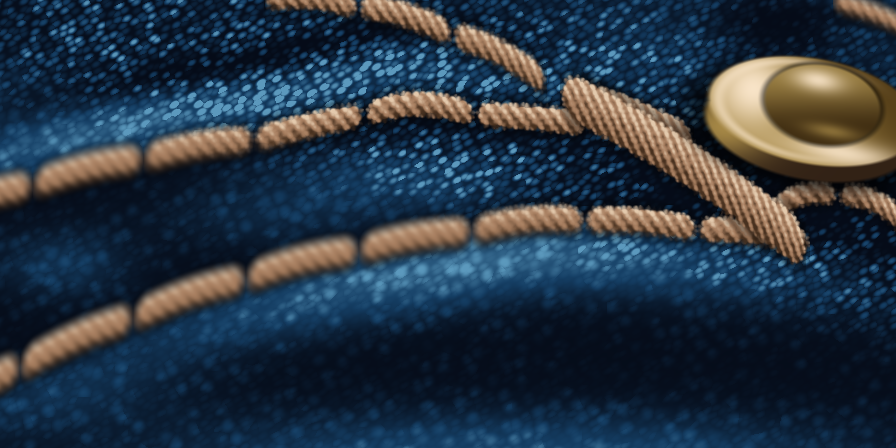
A Shadertoy shader for this texture:

```glsl
// Folded denim with rows of tan stitches, a bar tack and a domed brass button.
// Cloth is broad folds of light times cellular twill; threads are capsules bent
// along parabolas. A slanted focal line controls how soft everything appears.

#define NAVY   vec3(0.020, 0.045, 0.095)
#define INDIGO vec3(0.080, 0.245, 0.395)
#define SKY    vec3(0.36, 0.60, 0.74)
#define BROWN  vec3(0.28, 0.19, 0.12)
#define TAN    vec3(0.66, 0.50, 0.38)
#define CREAM  vec3(0.97, 0.89, 0.78)
#define WEAVE_SCALE 56.0
#define BOKEH_SCALE 25.0
#define TWIST 210.0
#define BUTTON_POS vec2(1.815, 0.752)
#define BUTTON_SIZE vec2(0.238, 0.118)

vec2 hash2(vec2 p) {
    vec3 a = fract(p.xyx * vec3(0.1031, 0.1030, 0.0973));
    a += dot(a, a.yzx + 33.33);
    return fract((a.xx + a.yz) * a.zy);
}

// Nearest cell: x is the distance, y is a random value for that cell
vec2 cells(vec2 p) {
    vec2 base = floor(p), best = vec2(9.0, 0.0);
    for (int j = -1; j <= 1; j++)
    for (int i = -1; i <= 1; i++) {
        vec2 id = base + vec2(i, j), h = hash2(id);
        float d = length(id + 0.15 + 0.7 * h - p);
        if (d < best.x) best = vec2(d, fract(h.x * 7.3 + h.y * 3.1));
    }
    return best;
}

mat2 turn(float a) { float c = cos(a), s = sin(a); return mat2(c, -s, s, c); }

float glow(vec2 p, vec2 center, vec2 size) {
    vec2 q = (p - center) / size;
    return exp(-dot(q, q));
}

float upperSeam(float x) { return 0.57 + x * (0.29 - 0.13 * x) + 0.038 * glow(vec2(x, 0), vec2(0.91, 0), vec2(0.18)); }
float lowerSeam(float x) { return 0.162 + x * (0.50 - 0.185 * x) + 0.014 * glow(vec2(x, 0), vec2(1.25, 0), vec2(0.2)); }

// Broad light on the folds
float foldLight(vec2 p) {
    float up = p.y - upperSeam(p.x), low = p.y - lowerSeam(p.x);
    float under = 0.07 + 0.64 * glow(vec2(low, p.x), vec2(-0.075, 1.10), vec2(0.092, 0.80))
                + 0.14 * glow(p, vec2(0.15, 0.11), vec2(0.30, 0.09))
                + 0.46 * glow(p, vec2(1.15, -0.02), vec2(0.75, 0.10));
    float between = 0.07 + 0.42 * glow(p, vec2(0.95, 0.61), vec2(0.34, 0.085))
                  + 0.28 * glow(p, vec2(0.14, 0.41), vec2(0.16, 0.08))
                  + 0.18 * glow(p, vec2(0.58, 0.51), vec2(0.25, 0.07));
    float above = 0.25 + 0.50 * glow(vec2(up, p.x), vec2(0.080, 0.50), vec2(0.052, 0.65))
                - 0.20 * glow(vec2(up, p.x), vec2(0.175, 0.60), vec2(0.035, 0.45))
                + 0.14 * glow(p, vec2(1.42, 0.88), vec2(0.20, 0.08))
                - 0.24 * glow(p, vec2(1.74, 0.95), vec2(0.14, 0.08));
    float light = mix(between, above, smoothstep(-0.01, 0.02, up));
    return mix(under, light, smoothstep(-0.02, 0.02, low));
}

vec3 denim(vec2 p, float blur) {
    vec2 twill = turn(0.55) * p * vec2(1.0, 1.12);
    vec2 fine = cells(twill * WEAVE_SCALE * vec2(0.75, 1.15));
    vec2 soft = cells(twill * BOKEH_SCALE);
    float grain = smoothstep(0.75, 0.1, fine.x) * (0.3 + 1.5 * fine.y * fine.y) - 0.40;
    float bokeh = smoothstep(0.58, 0.05, soft.x) * soft.y - 0.20;
    float light = foldLight(p);
    light += mix(grain * 0.85, bokeh * 0.32 + grain * 0.09, blur) * (0.25 + 1.2 * light);
    vec3 c = mix(NAVY, INDIGO, smoothstep(0.0, 0.48, light));
    return mix(c, SKY, smoothstep(0.38, 0.95, light));
}

// A row of twisted thread capsules whose centers lie within span
void seam(inout vec3 c, vec2 p, float curve, float slope, vec2 span,
          float start, float period, float halfWidth, float blur) {
    float center = start + (floor((p.x - start) / period) + 0.5) * period;
    if (center < span.x || center > span.y) return;
    float stretch = sqrt(1.0 + slope * slope);
    vec2 q = vec2((p.x - center) * stretch, (p.y - curve) / stretch);
    float halfLen = period * 0.5 * stretch - 0.006;
    q.y += 0.008 * (q.x * q.x / (halfLen * halfLen) - 0.4);
    float d = length(vec2(max(abs(q.x) - halfLen + halfWidth, 0.0), q.y)) - halfWidth;
    float fuzz = (cells(p * 75.0).x - 0.4) * (1.0 - blur);
    d += 0.012 * fuzz;
    float soft = mix(0.006, 0.020, blur);
    c *= 1.0 - 0.45 * smoothstep(0.03, -0.005, d);
    float strand = sin((q.x + q.y * 0.75) * TWIST) * mix(0.24, 0.06, blur);
    float light = 0.48 + 0.36 * q.y / halfWidth + strand - 0.4 * fuzz;
    vec3 thread = mix(BROWN, TAN, smoothstep(-0.05, 0.52, light));
    thread = mix(thread, CREAM, 0.75 * smoothstep(0.45, 1.0, light));
    c = mix(c, thread, smoothstep(soft, -soft, d));
}

float ellipse(vec2 p, vec2 size) { return (length(p / size) - 1.0) * size.y; }

void button(inout vec3 c, vec2 p) {
    vec2 q = turn(-0.18) * (p - BUTTON_POS);
    float face = ellipse(q, BUTTON_SIZE);
    float side = ellipse(q + vec2(0.0, 0.036), BUTTON_SIZE);
    c *= 1.0 - 0.7 * smoothstep(0.05, 0.0, side);
    // Side wall, then the bright ring
    vec3 gold = TAN * vec3(0.98, 1.06, 0.72);
    vec3 metal = mix(BROWN * 0.7, gold, glow(q, vec2(-0.19, -0.07), vec2(0.11, 0.07)));
    vec3 top = mix(BROWN * vec3(1.2, 1.3, 0.8), gold, smoothstep(0.25, -0.10, q.x + q.y));
    top = mix(top, CREAM, glow(q, vec2(-0.14, 0.025), vec2(0.09, 0.085)));
    top = mix(top, CREAM, 0.9 * glow(q, vec2(0.08, -0.080), vec2(0.13, 0.030)));
    top = mix(top, CREAM, 0.6 * smoothstep(0.012, 0.0, abs(face + 0.012)) * smoothstep(0.2, -0.15, q.x));
    metal = mix(metal, top, smoothstep(0.004, -0.004, face));
    // Central dome with its contact shadow
    vec2 r = q - vec2(0.018, 0.018);
    float dome = ellipse(r, vec2(0.130, 0.088));
    metal *= 1.0 - 0.5 * smoothstep(0.012, 0.0, dome);
    vec3 cap = mix(BROWN * vec3(0.9, 0.95, 0.6), gold * 0.9, smoothstep(-0.06, 0.07, r.y - 0.2 * r.x));
    cap = mix(cap, CREAM, 0.9 * glow(r, vec2(-0.02, 0.052), vec2(0.055, 0.024)));
    cap = mix(cap, gold, 0.7 * glow(r, vec2(0.03, -0.055), vec2(0.06, 0.016)));
    metal = mix(metal, cap, smoothstep(0.004, -0.004, dome));
    c = mix(c, metal, smoothstep(0.005, -0.005, min(face, side)));
}

void mainImage(out vec4 fragColor, in vec2 fragCoord) {
    vec2 p = fragCoord / iResolution.y;
    float x = p.x, t = x - 0.73, k = x - 1.27, e = x - 1.85;
    float focus = p.y - 1.0 + 0.27 * x;
    float blur = smoothstep(0.04, 0.28, max(-focus, focus * 0.45));
    float width = mix(0.027, 0.032, blur);
    vec3 c = denim(p, blur);
    // Long seams, then the short ones around the tack
    seam(c, p, 1.0 - t * (0.12 + 0.5 * t), -0.12 - t, vec2(0.6, 1.2), 0.80, 0.21, 0.027, max(blur, 0.25));
    seam(c, p, upperSeam(x), 0.29 - 0.26 * x, vec2(-0.2, 1.25), 0.073, 0.247, width, blur);
    seam(c, p, lowerSeam(x), 0.50 - 0.37 * x, vec2(-0.2, 1.75), 0.045, 0.252, width, blur);
    seam(c, p, 0.995 - 0.4 * (x - 1.88), -0.4, vec2(1.8, 2.1), 1.86, 0.20, 0.020, 0.8);
    seam(c, p, 0.57 - 2.2 * e * e, -4.4 * e, vec2(1.7, 2.0), 1.72, 0.15, 0.024, 0.1);
    seam(c, p, 0.80 - 0.4 * k, -0.4, vec2(1.3, 1.5), 1.27, 0.28, 0.032, 0.0);
    seam(c, p, 0.79 - k * (0.55 + 0.17 * k), -0.55 - 0.34 * k, vec2(1.4, 1.6), 1.25, 0.55, 0.045, 0.0);
    button(c, p);
    fragColor = vec4(clamp(c, 0.0, 1.0), 1.0);
}
```
